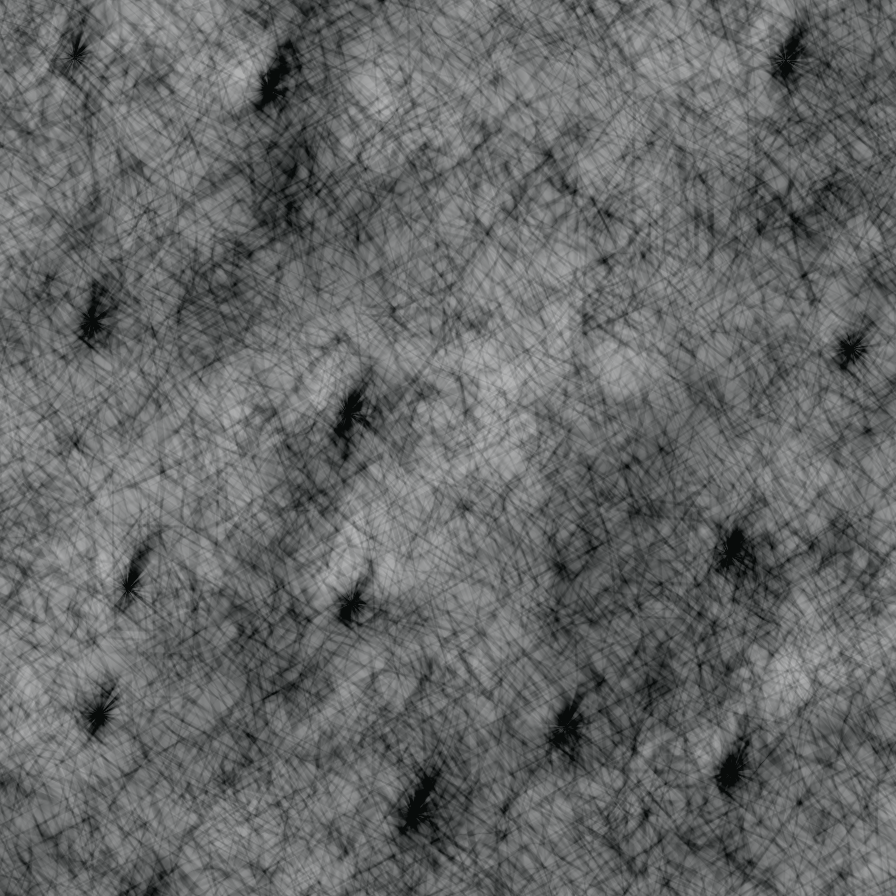
Reproduce this texture procedurally as a three.js fragment shader.

```glsl
// Grey fibrous felt: soft light blotches under many layers of fine hatching.
// Warped ridged noise draws tilted creases; a jittered grid scatters dark
// knots with frayed tails, each beside a pale bump and above a scratch.
varying vec2 vUv;

const vec3 INK = vec3(0.030, 0.043, 0.041);
const vec3 CHALK = vec3(0.695, 0.698, 0.700);
const float STEEP = 1.15;     // main grain direction, radians
const float FALLING = -0.70;  // crossing scratch direction
const float KNOT_CELLS = 4.0;
const int FIBRE_LAYERS = 16;

float hash(vec2 p) {
  return fract(sin(dot(p, vec2(127.1, 311.7))) * 43758.5453);
}

// Expresses p in axes turned by angle: x runs along, y across.
vec2 turn(vec2 p, float angle) {
  float c = cos(angle), s = sin(angle);
  return vec2(c * p.x + s * p.y, c * p.y - s * p.x);
}

float noise(vec2 p) {
  vec2 i = floor(p), f = fract(p);
  f = f * f * (3.0 - 2.0 * f);
  float low = mix(hash(i), hash(i + vec2(1.0, 0.0)), f.x);
  float high = mix(hash(i + vec2(0.0, 1.0)), hash(i + vec2(1.0, 1.0)), f.x);
  return mix(low, high, f.y);
}

float fbm(vec2 p) {
  float sum = 0.0, weight = 0.533;
  for (int i = 0; i < 4; i++) {
    sum += weight * noise(p);
    p = turn(p, 0.6) * 2.07 + 17.3;
    weight *= 0.5;
  }
  return sum;
}

float bell(vec2 p, vec2 radius) {
  vec2 q = p / radius;
  return exp(-dot(q, q));
}

// Thin wandering dark lines along one direction, fading in and out.
float creases(vec2 p, float angle, vec2 scale, float seed) {
  vec2 warp = vec2(fbm(p * 9.0 + seed), fbm(p * 9.0 + seed + 31.0)) - 0.5;
  vec2 q = turn(p + 0.09 * warp, angle) * scale + seed;
  float ridge = exp(-abs(fbm(q) - 0.5) * 25.0);
  return ridge * smoothstep(0.25, 0.75, noise(p * 13.0 + seed));
}

// One layer of slightly bent fibres.
float fibres(vec2 p, float angle, vec2 scale, float seed) {
  float bend = noise(p * 7.0 + seed) - 0.5;
  vec2 q = turn(p + 0.03 * bend, angle) * scale + seed * 7.7;
  return smoothstep(0.6, 0.95, noise(q));
}

// Sum of layers gathered loosely around the two main directions.
float hatching(vec2 p) {
  float sum = 0.0;
  for (int i = 0; i < FIBRE_LAYERS; i++) {
    float k = float(i);
    float spread = 1.5 * (hash(vec2(k, 4.0)) - 0.5);
    float angle = (mod(k, 2.0) < 0.5 ? STEEP : FALLING) + spread;
    vec2 scale = vec2(mix(9.0, 26.0, hash(vec2(k, 9.0))), 190.0 + 6.0 * k);
    sum += fibres(p, angle, scale, 3.0 + k * 5.3);
  }
  return sum;
}

// Signed shade of one knot centred at the origin: dark positive, pale negative.
float knot(vec2 p, float seed) {
  vec2 ray = p / max(length(p), 0.001);
  float fray = smoothstep(0.25, 0.7, noise(ray * 7.0 + seed));
  vec2 grain = turn(p, STEEP);
  float core = bell(grain, vec2(0.021, 0.011));
  float tail = bell(grain - vec2(0.030, 0.0), vec2(0.032, 0.011)) * fray;
  float halo = bell(p - vec2(0.006, -0.004), vec2(0.036, 0.024));
  vec2 cut = turn(p - vec2(-0.006, -0.024), FALLING);
  float scratch = bell(cut, vec2(0.028, 0.0017));
  vec2 side = turn(p - vec2(-0.028, 0.020), STEEP + 0.2);
  float bump = bell(side, vec2(0.034, 0.014));
  float rough = 0.6 + 0.8 * noise(p * 130.0 + seed);
  return (0.50 * core + 0.36 * tail) * rough
       + 0.17 * halo * (0.4 + fray) + 0.28 * scratch - 0.17 * bump;
}

// Knots at random spots of a grid, with some cells left empty.
float knots(vec2 p) {
  float sum = 0.0;
  vec2 home = floor(p * KNOT_CELLS);
  for (int y = -1; y <= 1; y++) {
    for (int x = -1; x <= 1; x++) {
      vec2 cell = home + vec2(float(x), float(y));
      vec2 jitter = vec2(hash(cell + 2.3), hash(cell + 8.9));
      vec2 centre = (cell + 0.15 + 0.7 * jitter) / KNOT_CELLS;
      float present = step(hash(cell + 5.1), 0.7);
      sum += present * knot(p - centre, hash(cell) * 20.0);
    }
  }
  return sum;
}

void main() {
  vec2 p = vUv;
  float blotches = fbm(turn(p, 0.6) * vec2(7.0, 10.0) + 4.0) - 0.5;
  float tone = 0.80 + 0.68 * blotches;
  tone -= 0.26 * creases(p, STEEP, vec2(7.0, 17.0), 11.0);
  tone -= 0.16 * creases(p, 0.45, vec2(9.0, 20.0), 43.0);
  tone -= 0.10 * hatching(p);
  tone -= 0.12 * fibres(p, FALLING, vec2(7.0, 260.0), 91.0) * noise(p * 8.0);
  tone -= knots(p);
  gl_FragColor = vec4(mix(INK, CHALK, clamp(tone, 0.0, 1.0)), 1.0);
}
```
